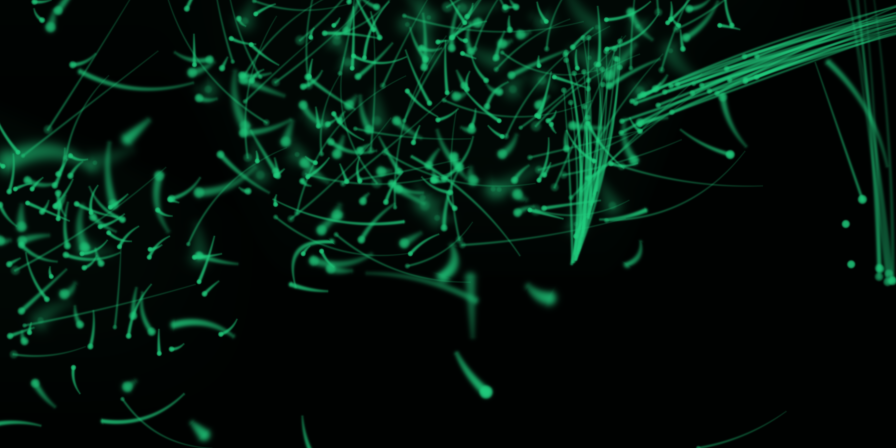
Write a WebGL 2 fragment shader that draws this background.

```glsl
#version 300 es
precision highp float;
// Green comet-like strokes drifting over black: a hashed scatter thinned by
// a density field, three fans of fine threads, and a few placed accents.
// Every mark is one bent, tapering stroke with a soft round head.
uniform vec2 u_resolution;
out vec4 fragColor;

vec4 hash4(float n) {
    return fract(sin(n * vec4(12.9898, 78.233, 39.346, 57.583) + vec4(0.3, 1.7, 2.9, 4.1)) * 43758.5453);
}

// Light of a stroke that bows sideways by bend * length and fades to its tail.
float stroke(vec2 p, vec2 head, vec2 tail, float bend, float width) {
    vec2 span = tail - head;
    float len = length(span);
    vec2 dir = span / len;
    vec2 q = p - head;
    float along = dot(q, dir);
    float t = clamp(along / len, 0.0, 1.0);
    float side = dot(q, vec2(-dir.y, dir.x)) - 4.0 * bend * len * t * (1.0 - t);
    float w = max(width * mix(1.2, 0.75, t), 0.6 / u_resolution.y);
    vec2 d = vec2(along - t * len, side) / w;
    return exp(-dot(d, d)) * mix(1.0, 0.3, t);
}

float spot(vec2 p, vec2 center, float radius) {
    vec2 d = (p - center) / radius;
    return exp(-dot(d, d) * dot(d, d));
}

// Chance of a stroke at c: an upper mass and a lower left mass.
float density(vec2 c) {
    float edge = mix(0.81, 0.37, smoothstep(0.35, 0.65, c.x)) + 0.48 * smoothstep(1.34, 1.62, c.x);
    float upper = smoothstep(edge - 0.02, edge + 0.3, c.y) * 0.7 + 0.3 * smoothstep(edge, edge + 0.04, c.y);
    upper *= mix(0.4, 1.0, smoothstep(0.3, 0.75, c.x)) * (1.0 - smoothstep(1.6, 1.85, c.x));
    float top = 0.77 - 0.42 * c.x;
    float lower = 1.0 - smoothstep(top - 0.06, top + 0.02, c.y);
    lower *= smoothstep(0.0, 0.45, c.y) * (1.0 - smoothstep(0.2, 0.64, c.x));
    return max(upper, lower);
}

// Short strokes, long faint threads and a few wide blurs.
float scatter(vec2 p) {
    float light = 0.0;
    for (int i = 0; i < 720; i++) {
        vec4 a = hash4(float(i) + 1.0);
        vec2 head = vec2(1.75 * a.x, a.y);
        if (a.z > density(head)) continue;
        vec4 b = hash4(float(i) + 900.5);
        bool isThread = a.w > 0.78;
        bool isBlur = a.w < 0.10;
        float angle = 0.9 + (b.x + b.y - 1.0) * (isThread ? 1.6 : 2.6);
        float len = isThread ? 0.16 + 0.25 * b.z : 0.02 + 0.12 * b.z * b.z;
        float width = isThread ? 0.0026 : 0.003 + 0.007 * pow(b.w, 4.0);
        if (isBlur) width = 0.018;
        vec2 tail = head + len * vec2(cos(angle), sin(angle));
        float power = isThread ? 0.28 : mix(0.85, 0.5, b.w);
        if (isBlur) power = 0.18;
        light += power * stroke(p, head, tail, (b.y - 0.5) * 0.25, width);
        light += 0.7 * power * spot(p, head, 0.005 + 0.007 * b.w * b.w);
    }
    return light;
}

// Threads gathered into an upright fan, a rising sweep and a right-hand fall.
float fans(vec2 p) {
    float light = 0.0;
    for (int i = 0; i < 22; i++) {
        vec4 h = hash4(float(i) + 1500.0);
        vec2 root = vec2(1.275, 0.41) + h.y * h.y * vec2(0.06, 0.19) + 0.01 * h.x;
        light += 0.45 * stroke(p, root, vec2(1.25 + 0.14 * h.z, 0.72 + 0.2 * h.w), -0.05 * h.x, 0.0028);
        light += 0.4 * spot(p, vec2(1.25 + 0.14 * h.z, 0.72 + 0.2 * h.w), 0.006);
        vec2 start = vec2(1.38, 0.70) + h.y * vec2(0.34, 0.14) + vec2(0.0, 0.07 * h.x * h.x);
        light += 0.45 * stroke(p, start, vec2(2.03, 0.93 + 0.07 * h.w * h.w), 0.03 * h.z, 0.0028);
        light += 0.4 * spot(p, start, 0.006);
        if (i < 7) {
            vec2 foot = vec2(1.96 + 0.035 * h.x, 0.37 + 0.035 * h.y);
            light += 0.2 * stroke(p, foot, vec2(1.88 + 0.07 * h.z, 1.03), -0.02 * h.w, 0.004);
            light += 0.4 * spot(p, foot, 0.009);
        }
    }
    return light;
}

// Isolated strokes along the dark borders.
float accents(vec2 p) {
    float light = stroke(p, vec2(1.085, 0.125), vec2(1.02, 0.21), 0.05, 0.008);
    light += spot(p, vec2(1.085, 0.125), 0.013);
    light += 0.4 * stroke(p, vec2(1.05, 0.38), vec2(1.055, 0.25), 0.0, 0.010);
    light += 0.35 * stroke(p, vec2(1.06, 0.33), vec2(0.82, 0.39), -0.06, 0.007);
    light += 0.8 * stroke(p, vec2(1.225, 0.335), vec2(1.18, 0.36), 0.1, 0.012);
    light += 0.9 * stroke(p, vec2(0.99, 0.385), vec2(1.01, 0.45), -0.2, 0.011);
    light += 0.6 * stroke(p, vec2(1.63, 0.655), vec2(1.52, 0.71), 0.05, 0.004);
    light += spot(p, vec2(1.63, 0.655), 0.009);
    light += 0.6 * stroke(p, vec2(1.40, 0.41), vec2(1.43, 0.46), -0.2, 0.006);
    light += 0.9 * stroke(p, vec2(1.44, 0.53), vec2(1.34, 0.51), 0.05, 0.004);
    light += 0.7 * stroke(p, vec2(0.90, 0.505), vec2(0.61, 0.555), 0.08, 0.003);
    light += 0.5 * stroke(p, vec2(0.92, 0.65), vec2(1.16, 0.43), 0.06, 0.003);
    light += 0.8 * stroke(p, vec2(0.74, 0.46), vec2(0.66, 0.36), -0.35, 0.005);
    light += 0.9 * stroke(p, vec2(0.65, 0.365), vec2(0.73, 0.35), -0.04, 0.004);
    light += 0.6 * stroke(p, vec2(0.18, 0.84), vec2(0.43, 0.815), -0.10, 0.005);
    light += 0.8 * stroke(p, vec2(0.23, 0.06), vec2(0.41, 0.12), -0.12, 0.004);
    light += 0.7 * stroke(p, vec2(0.0, 0.055), vec2(0.09, 0.05), 0.05, 0.004);
    light += 0.9 * stroke(p, vec2(0.455, 0.03), vec2(0.43, 0.055), 0.0, 0.010);
    light += 0.6 * stroke(p, vec2(0.69, 0.0), vec2(0.675, 0.07), 0.04, 0.004);
    light += 0.8 * stroke(p, vec2(0.39, 0.275), vec2(0.52, 0.25), 0.12, 0.007);
    light += 0.8 * stroke(p, vec2(0.285, 0.69), vec2(0.33, 0.73), 0.0, 0.010);
    light += 0.5 * stroke(p, vec2(0.02, 0.64), vec2(0.20, 0.63), 0.15, 0.020);
    light += 0.4 * stroke(p, vec2(1.925, 0.555), vec2(1.82, 0.86), 0.0, 0.003);
    light += 0.5 * stroke(p, vec2(1.85, 0.86), vec2(1.98, 0.63), 0.08, 0.006);
    light += spot(p, vec2(1.925, 0.555), 0.009) + spot(p, vec2(1.888, 0.50), 0.008);
    return light + spot(p, vec2(1.90, 0.41), 0.008);
}

void main() {
    vec2 p = gl_FragCoord.xy * vec2(2.0, 1.0) / u_resolution;
    float light = 0.015 * density(p) + scatter(p) + fans(p) + accents(p);
    vec3 emerald = vec3(0.125, 0.80, 0.49);
    fragColor = vec4(vec3(0.0, 0.008, 0.004) + emerald * (1.0 - exp(-1.9 * light)), 1.0);
}
```
